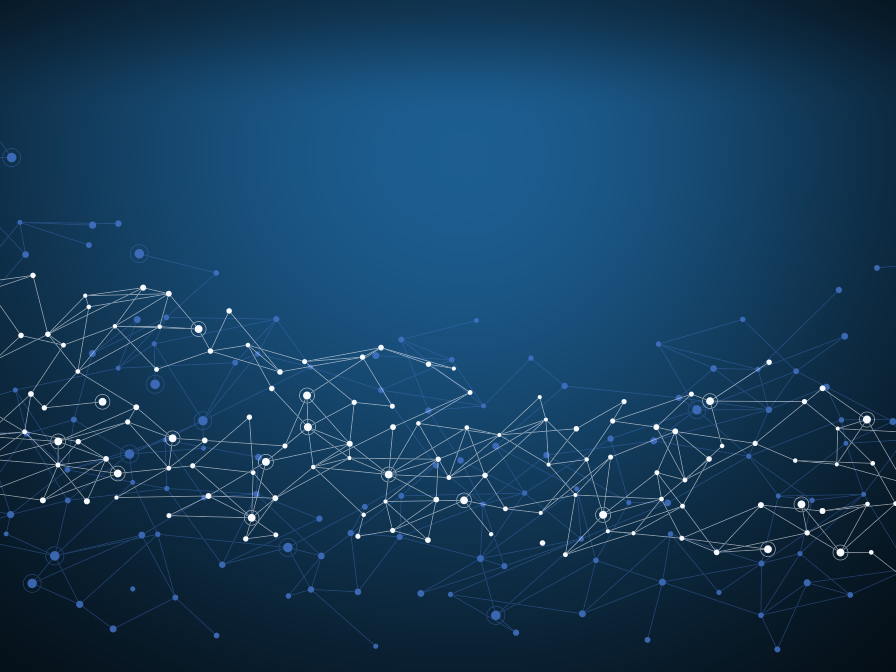
This background is drawn by a Shadertoy shader. Its source:

```glsl
// A plexus of white and blue linked nodes drifting over a deep blue glow.

#define WHITE_CELL 0.055
#define BLUE_CELL 0.073
#define WHITE_DOT 0.0042
#define BLUE_DOT 0.0050
#define LINE_HALF_WIDTH 0.0005
#define NODE_DENSITY 0.86
#define LINK_CHANCE 0.50
#define GLOW_CENTER vec2(0.52, 0.77)
#define GLOW_COLOR vec3(0.112, 0.365, 0.565)
#define WHITE_COLOR vec3(0.97, 0.98, 1.0)
#define BLUE_COLOR vec3(0.27, 0.46, 0.80)

// Band limits at even steps across the width: white low, high; blue low, high.
const vec4 BANDS[9] = vec4[9](
    vec4(0.25, 0.60, 0.17, 0.83), vec4(0.25, 0.585, 0.00, 0.67),
    vec4(0.17, 0.565, 0.03, 0.64), vec4(0.18, 0.50, 0.04, 0.50),
    vec4(0.15, 0.46, 0.02, 0.57), vec4(0.14, 0.40, 0.08, 0.44),
    vec4(0.15, 0.42, 0.03, 0.50), vec4(0.14, 0.47, 0.00, 0.54),
    vec4(0.13, 0.41, 0.11, 0.66));

float hash(vec2 p) {
    return fract(sin(dot(p, vec2(127.1, 311.7))) * 43758.5453);
}

float segmentDistance(vec2 p, vec2 a, vec2 b) {
    vec2 pa = p - a, ba = b - a;
    return length(pa - ba * clamp(dot(pa, ba) / dot(ba, ba), 0.0, 1.0));
}

// Coverage of a shape from its signed distance.
float cover(float d) {
    return clamp(0.5 - d * iResolution.y, 0.0, 1.0);
}

vec2 bandLimits(float x, bool isBlue) {
    float t = clamp(x * iResolution.y / iResolution.x, 0.0, 0.9999) * 8.0;
    int i = int(t);
    vec4 limits = mix(BANDS[i], BANDS[i + 1], fract(t));
    return isBlue ? limits.zw : limits.xy;
}

vec2 nodePosition(vec2 id, float cell, float seed) {
    vec2 jitter = vec2(hash(id + seed), hash(id + seed + 37.3));
    return (id + 0.1 + 0.8 * jitter) * cell;
}

bool nodeExists(vec2 id, vec2 pos, float seed, bool isBlue) {
    vec2 limits = bandLimits(pos.x, isBlue);
    return pos.y > limits.x && pos.y < limits.y
        && hash(id + seed + 71.9) < NODE_DENSITY;
}

// Returns link coverage in x and node coverage in y.
vec2 network(vec2 p, float cell, float dotRadius, float seed, bool isBlue) {
    vec2 home = floor(p / cell);
    float links = 0.0, dots = 0.0;
    for (int j = -1; j <= 1; j++)
    for (int i = -2; i <= 1; i++) {
        vec2 id = home + vec2(i, j);
        vec2 a = nodePosition(id, cell, seed);
        if (!nodeExists(id, a, seed, isBlue)) continue;

        // Node, with a thin halo ring around the largest ones
        float size = hash(id + seed + 13.7);
        float isLarge = step(0.88, size);
        float radius = dotRadius * (0.72 + 0.4 * size + 0.3 * isLarge);
        float d = length(p - a);
        dots = max(dots, cover(d - radius));
        float ring = cover(abs(d - radius * 1.9) - LINE_HALF_WIDTH);
        links = max(links, ring * isLarge);

        // Links to the nodes ahead in the grid
        for (int y = 0; y <= 1; y++)
        for (int x = -1; x <= 2; x++) {
            if (y == 0 && x <= 0) continue;
            vec2 next = id + vec2(x, y);
            float chance = LINK_CHANCE - (x == 2 ? 0.12 : 0.0);
            if (hash(id * 1.7 + next * 2.3 + seed) > chance) continue;
            vec2 b = nodePosition(next, cell, seed);
            if (!nodeExists(next, b, seed, isBlue)) continue;
            links = max(links, cover(segmentDistance(p, a, b) - LINE_HALF_WIDTH));
        }
    }
    return vec2(links, dots);
}

vec3 background(vec2 uv) {
    vec2 offset = uv - GLOW_CENTER;
    offset /= vec2(offset.x < 0.0 ? 0.64 : 0.54, 0.73);
    float light = exp(-dot(offset, offset));
    light *= 1.0 - 0.42 * smoothstep(0.83, 1.02, uv.y);
    return GLOW_COLOR * light;
}

void mainImage(out vec4 fragColor, in vec2 fragCoord) {
    vec2 p = fragCoord / iResolution.y;
    vec3 color = background(fragCoord / iResolution.xy);

    // Blue network behind, white network in front
    vec2 blue = network(p, BLUE_CELL, BLUE_DOT, 5.1, true);
    color = mix(color, BLUE_COLOR, max(blue.x * 0.45, blue.y * 0.82));
    vec2 white = network(p, WHITE_CELL, WHITE_DOT, 19.4, false);
    color = mix(color, WHITE_COLOR, max(white.x * 0.62, white.y));

    fragColor = vec4(color, 1.0);
}
```
